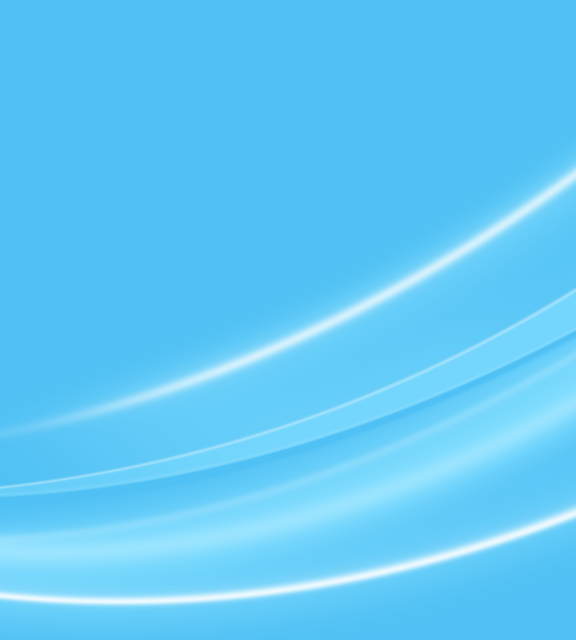
This background is drawn by a Shadertoy shader. Its source:

```glsl
// Sky-blue backdrop swept by soft, rising ribbons of light.

const vec3 SKY   = vec3(0.312, 0.756, 0.957);
const vec3 AQUA  = vec3(0.510, 0.870, 1.000);
const vec3 WHITE = vec3(1.0);

// Cubic coefficients of each ribbon's height, constant term first
const vec4 UPPER_STREAK = vec4(0.3216, 0.183, 0.193, 0.030);
const vec4 THIN_LINE    = vec4(0.2383, 0.098, 0.176, 0.035);
const vec4 DARK_CREASE  = vec4(0.2214, 0.045, 0.215, 0.0);
const vec4 INNER_LINE   = vec4(0.1576, 0.045, 0.244, 0.0);
const vec4 BROAD_BAND   = vec4(0.1380, -0.042, 0.276, 0.0);
const vec4 LOWER_STREAK = vec4(0.0690, -0.089, 0.218, 0.0);

const float UPPER_HAZE = 0.48;
const float FOLD_FILL  = 0.72;
const float BAND_FILL  = 0.95;
const float LOWER_HAZE = 0.52;
const float CREASE_DEPTH = 0.62;

// Signed vertical distance above a ribbon
float above(vec2 uv, vec4 k) {
    return uv.y - (k.x + uv.x * (k.y + uv.x * (k.z + uv.x * k.w)));
}

// Bell-shaped glow with separate widths above and below its centre
float glow(float d, float widthUp, float widthDown) {
    float t = d / (d > 0.0 ? widthUp : widthDown);
    return exp(-t * t);
}

float screen(float a, float b) {
    return 1.0 - (1.0 - a) * (1.0 - b);
}

void mainImage(out vec4 fragColor, in vec2 fragCoord) {
    vec2 uv = fragCoord / iResolution.xy;
    float x = uv.x;
    float edge = max(0.0015, 0.75 / iResolution.y);

    float upper  = above(uv, UPPER_STREAK);
    float thin   = above(uv, THIN_LINE);
    float crease = above(uv, DARK_CREASE);
    float inner  = above(uv, INNER_LINE);
    float band   = above(uv, BROAD_BAND);
    float lower  = above(uv, LOWER_STREAK);

    float belowThin   = 1.0 - smoothstep(-edge, edge, thin);
    float aboveCrease = smoothstep(-edge, edge, crease);

    // Haze around the upper streak and above the thin line
    float upperFade = smoothstep(-0.08, 0.4, x);
    float haze = UPPER_HAZE * upperFade * glow(upper, 0.042, 0.085);
    float thinHaze = 0.42 * smoothstep(0.0, 0.5, x) * (1.0 - 0.5 * smoothstep(0.7, 1.0, x));
    haze = screen(haze, thinHaze * glow(thin, 0.07, 0.03) * (1.0 - belowThin));

    // Translucent fold between the thin line and the crease
    float fold = FOLD_FILL * mix(0.6, 1.0, smoothstep(0.0, 0.5, x));
    haze = mix(haze, fold, belowThin * aboveCrease);

    // Broad band and lower haze, both hidden above the crease
    float bandFill = BAND_FILL * glow(band, mix(0.035, 0.125, x), 0.052);
    float lowerFill = LOWER_HAZE * glow(lower, 0.09, 0.05) * mix(1.0, 0.75, x);
    float body = screen(bandFill, lowerFill);
    haze = mix(body, haze, aboveCrease);

    // Shaded crease with a soft lower side
    haze -= CREASE_DEPTH * glow(crease, 0.003, 0.009) * mix(0.65, 1.0, x);
    haze = clamp(haze, 0.0, 1.0);

    // White cores, from crisp lines to soft bands
    float lineWidth = mix(0.0022, 0.0035, x);
    float shine = 0.36 * glow(thin, lineWidth, lineWidth);
    shine = screen(shine, 0.09 * glow(crease - 0.005, 0.003, 0.003));
    shine = screen(shine, 0.17 * glow(inner, 0.007, 0.010));
    shine = screen(shine, 0.20 * glow(band, 0.017, 0.019));

    float upperWidth = mix(0.009, 0.0115, x);
    float upperCore = mix(0.12, 0.68, smoothstep(0.0, 0.45, x));
    shine = screen(shine, upperCore * glow(upper, upperWidth, upperWidth));
    shine = screen(shine, 0.10 * upperFade * glow(upper, 0.025, 0.02));

    float lowerWidth = mix(0.0065, 0.010, x);
    shine = screen(shine, 0.85 * glow(lower, lowerWidth, lowerWidth * 0.75));
    shine = screen(shine, 0.15 * glow(lower, 0.022, 0.009));

    vec3 color = mix(SKY, AQUA, haze);
    fragColor = vec4(mix(color, WHITE, shine), 1.0);
}
```
